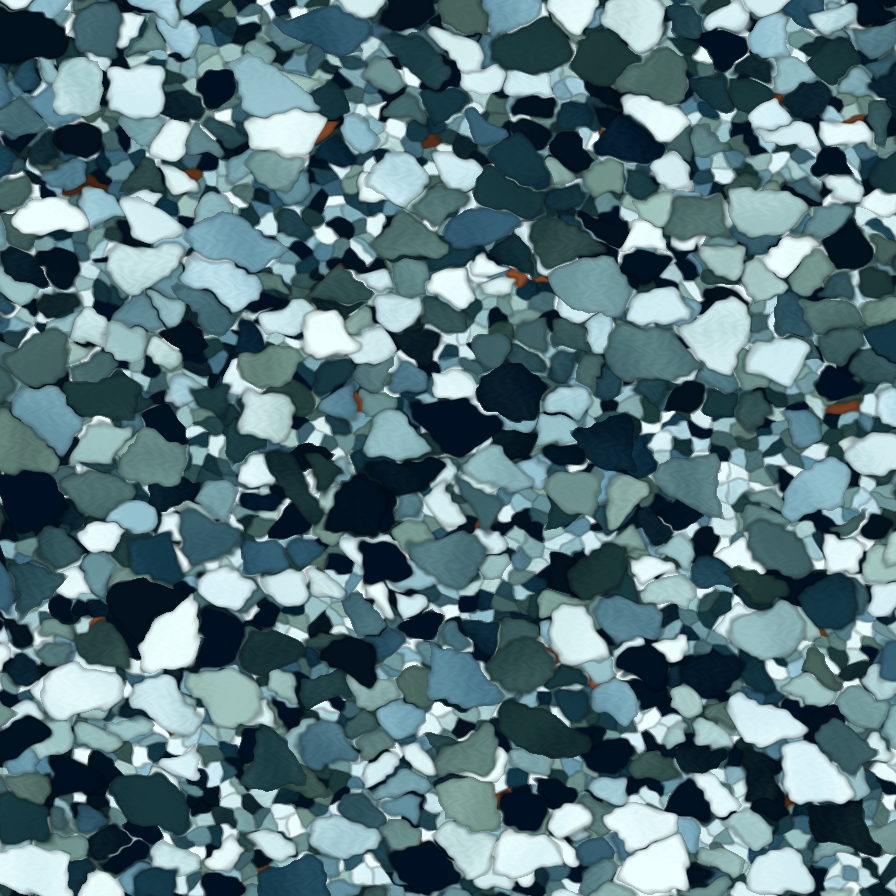
Reproduce this texture procedurally as a Shadertoy shader.

```glsl
// Draws a thin section of quartz sandstone: teal-grey grains packed in a fine matrix.

const vec3 RUST = vec3(0.40, 0.22, 0.13);
const float EDGE_BLUR = 0.0028;

struct Cell {
    vec2 id;         // owning cell
    vec2 neighbour;  // cell across the nearest border
    float border;    // distance to that border, in cell units
};

vec3 hash3(vec2 p, float seed) {
    vec3 q = fract((p.xyx + seed) * vec3(0.1031, 0.1030, 0.0973));
    q += dot(q, q.yxz + 33.33);
    return fract((q.xxy + q.yzz) * q.zyx);
}

float roundMin(float a, float b, float radius) {
    float h = max(radius - abs(a - b), 0.0) / radius;
    return min(a, b) - 0.25 * h * h * radius;
}

vec2 seedPoint(vec2 id, float seed) {
    return id + 0.06 + 0.88 * hash3(id, seed).xy;
}

// Cellular noise with distance to the (optionally rounded) border
Cell cellular(vec2 p, float seed, float roundness) {
    vec2 base = floor(p);
    Cell cell = Cell(base, base, 8.0);
    vec2 toOwner = vec2(8.0);
    for (int y = -1; y <= 1; y++)
    for (int x = -1; x <= 1; x++) {
        vec2 id = base + vec2(x, y);
        vec2 r = seedPoint(id, seed) - p;
        if (dot(r, r) < dot(toOwner, toOwner)) {
            toOwner = r;
            cell.id = id;
        }
    }
    float nearest = 8.0;
    for (int y = -2; y <= 2; y++)
    for (int x = -2; x <= 2; x++) {
        vec2 id = cell.id + vec2(x, y);
        if (x == 0 && y == 0) continue;
        vec2 r = seedPoint(id, seed) - p;
        float d = dot(0.5 * (toOwner + r), normalize(r - toOwner));
        if (d < nearest) {
            nearest = d;
            cell.neighbour = id;
        }
        cell.border = roundMin(cell.border, d, roundness);
    }
    return cell;
}

// Extinction ramp from black-teal to pale ice
vec3 extinctionColor(float t) {
    vec3 c = vec3(0.00, 0.065, 0.125);
    c = mix(c, vec3(0.09, 0.22, 0.25), smoothstep(0.12, 0.29, t));
    c = mix(c, vec3(0.24, 0.38, 0.41), smoothstep(0.29, 0.45, t));
    c = mix(c, vec3(0.41, 0.57, 0.59), smoothstep(0.45, 0.60, t));
    c = mix(c, vec3(0.60, 0.76, 0.78), smoothstep(0.60, 0.75, t));
    c = mix(c, vec3(0.82, 0.93, 0.95), smoothstep(0.75, 0.87, t));
    return mix(c, vec3(0.93, 1.00, 1.00), smoothstep(0.87, 1.0, t));
}

// One grain: random tone, warm or cool tint, faint undulating extinction
vec3 grainColor(vec2 id, vec2 p, float seed, float rustShare) {
    vec3 r = hash3(id, seed + 41.0);
    float angle = 6.283 * r.y;
    float wave = sin(dot(p, vec2(cos(angle), sin(angle))) * 70.0 + 20.0 * r.z);
    float mottle = sin(p.x * 410.0 + 3.0 * sin(p.y * 260.0)) * sin(p.y * 370.0 + 9.0 * r.y);
    vec3 c = extinctionColor(pow(r.x, 0.90) + 0.022 * wave + 0.012 * mottle);
    float midtone = 4.0 * c.g * (1.0 - c.g);
    c += (r.y - 0.5) * midtone * vec3(0.07, 0.01, -0.11);
    return mix(c, RUST * (0.6 + 0.8 * r.x), step(1.0 - rustShare, r.z));
}

// Fine matrix that fills the plane
vec3 matrixLayer(vec2 p, vec2 freq, float seed) {
    Cell cell = cellular(p * freq, seed, 0.02);
    float d = max(cell.border, 0.0) / freq.y;
    vec3 own = grainColor(cell.id, p, seed, 0.012);
    vec3 other = grainColor(cell.neighbour, p, seed, 0.012);
    vec3 c = mix(other, own, 0.5 + 0.5 * smoothstep(0.0, 0.5 * EDGE_BLUR, d));
    return c * mix(0.78, 1.0, smoothstep(0.0, 0.003, d));
}

// Scattered rounded grains laid over the finer ones
vec3 grainLayer(vec3 below, vec2 p, vec2 freq, float seed, float presence) {
    Cell cell = cellular(p * freq, seed, 0.16);
    vec3 r = hash3(cell.id, seed + 17.0);
    if (r.x > presence) return below;
    float inset = (cell.border - 0.13 * r.y * r.y) / freq.y;
    vec3 c = grainColor(cell.id, p, seed, 0.003);
    c *= mix(0.80, 1.0, smoothstep(0.0, 0.005, inset));
    below *= mix(1.0, 0.70, smoothstep(-0.004, 0.0, inset));
    return mix(below, c, smoothstep(-0.5 * EDGE_BLUR, 0.5 * EDGE_BLUR, inset));
}

// Layered sines that roughen the grain outlines
vec2 roughen(vec2 p) {
    vec2 w = 0.0032 * sin(p.yx * vec2(83.0, 97.0) + 2.0 * sin(p * 41.0));
    return p + w + 0.0011 * sin(p.yx * vec2(290.0, 253.0) + 3.0 * sin(p * 131.0));
}

void mainImage(out vec4 fragColor, in vec2 fragCoord) {
    vec2 p = roughen(fragCoord / iResolution.y);
    p.y += 0.06 * p.x;
    vec3 color = matrixLayer(p, vec2(49.0, 57.0), 3.0);
    color = grainLayer(color, p, vec2(23.0, 29.0), 61.0, 0.68);
    color = grainLayer(color, p, vec2(14.5, 19.0), 127.0, 0.46);
    fragColor = vec4(clamp(color, 0.0, 1.0), 1.0);
}
```
